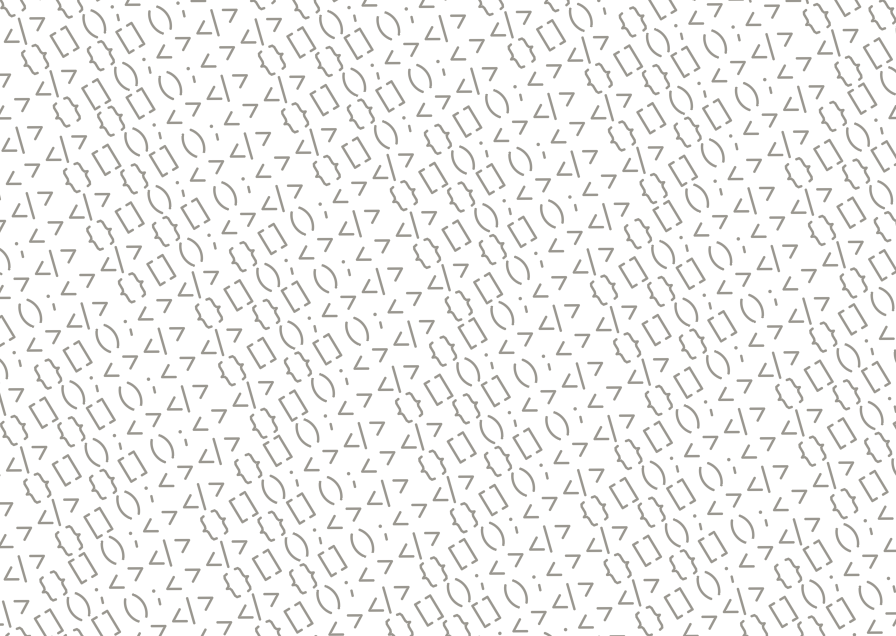
This pattern is drawn by a WebGL 1 fragment shader. Its source:

```glsl
precision highp float;

// Slanted rows of code punctuation in thin grey strokes on white.

uniform vec2 u_resolution;

const float CANVAS_HEIGHT = 546.0;  // design units from bottom to top
const vec3 PAPER = vec3(1.0);
const vec3 INK = vec3(0.60, 0.59, 0.56);
const float STROKE = 2.1;
const float TILT = 0.5422;          // slope of the rows, radians

const float PHRASE = 195.3;         // length of one run of signs
const float LEAD = 20.0;            // space before the first sign
const float ROW_STEP = 26.35;
const float FIRST_ROW = 59.3;
const float BLOCK_ROWS = 6.0;       // rows that share one block shift
const float BLOCK_START = 3.0;
const float ODD_SHIFT = -50.0;      // stagger of every second row
const float LATE_SHIFT = -8.5;      // extra shift after the first pair
const vec3 BLOCK_SHIFT_A = vec3(58.0, 28.0, 65.0);
const vec3 BLOCK_SHIFT_B = vec3(-25.0, 65.5, -65.0);

// Centre of each sign along the phrase; braces sit at zero
const float BRACKETS_AT = 29.5;
const float PARENS_AT = 59.3;
const float SEMICOLON_AT = 80.0;
const float EMPTY_TAG_AT = 107.0;
const float CLOSE_TAG_AT = 150.5;

float segment(vec2 p, vec2 a, vec2 b) {
  vec2 ab = b - a;
  return length(p - a - ab * clamp(dot(p - a, ab) / dot(ab, ab), 0.0, 1.0));
}

// The paired signs are symmetric, so they are built in one quadrant.
float braces(vec2 p) {
  p = abs(p);
  float d = segment(p, vec2(10.5, 0.0), vec2(8.2, 1.1));
  d = min(d, segment(p, vec2(8.2, 1.1), vec2(7.5, 3.0)));
  d = min(d, segment(p, vec2(7.5, 3.0), vec2(7.5, 8.6)));
  d = min(d, segment(p, vec2(7.5, 8.6), vec2(6.6, 10.5)));
  return min(d, segment(p, vec2(6.6, 10.5), vec2(4.2, 11.0)));
}

float brackets(vec2 p) {
  p = abs(p);
  return min(segment(p, vec2(7.5, 0.0), vec2(7.5, 10.5)),
             segment(p, vec2(7.5, 10.5), vec2(3.2, 10.5)));
}

float parens(vec2 p) {
  const float BULGE = 7.8;
  const float RADIUS = 17.8;
  const vec2 TIP = vec2(4.0, 11.0);
  p = abs(p);
  float arc = abs(length(p - vec2(BULGE - RADIUS, 0.0)) - RADIUS);
  return p.y < TIP.y ? arc : length(p - TIP);
}

float semicolon(vec2 p) {
  float dot_mark = length(p - vec2(0.0, 4.5)) - 0.4;
  return min(dot_mark, segment(p, vec2(0.3, -3.8), vec2(-1.1, -8.0)));
}

float chevrons(vec2 p, float reach) {
  return segment(abs(p), vec2(reach, 0.0), vec2(reach - 9.9, 5.9));
}

float closeTag(vec2 p) {
  vec2 slash = vec2(2.9, 10.7);
  vec2 center = vec2(-2.0, 0.0);
  return min(chevrons(p, 19.5), segment(p, center - slash, center + slash));
}

float phrase(vec2 p) {
  float d = braces(p);
  d = min(d, brackets(p - vec2(BRACKETS_AT, 0.0)));
  d = min(d, parens(p - vec2(PARENS_AT, 0.0)));
  d = min(d, semicolon(p - vec2(SEMICOLON_AT, 0.0)));
  d = min(d, chevrons(p - vec2(EMPTY_TAG_AT, 0.0), 16.0));
  return min(d, closeTag(p - vec2(CLOSE_TAG_AT, 0.0)));
}

// Offset of a row: block shift plus the stagger inside its block
float rowShift(float row) {
  float n = row + BLOCK_START;
  float block = mod(floor((n + 0.5) / BLOCK_ROWS), 6.0);
  float place = n - BLOCK_ROWS * floor((n + 0.5) / BLOCK_ROWS);
  vec3 index = vec3(0.0, 1.0, 2.0);
  vec3 pickA = 1.0 - step(0.5, abs(index - block));
  vec3 pickB = 1.0 - step(0.5, abs(index + 3.0 - block));
  return dot(pickA, BLOCK_SHIFT_A) + dot(pickB, BLOCK_SHIFT_B)
       + ODD_SHIFT * mod(place, 2.0) + LATE_SHIFT * step(1.5, place);
}

void main() {
  float pixel = CANVAS_HEIGHT / u_resolution.y;
  vec2 p = gl_FragCoord.xy * pixel;
  p.y = CANVAS_HEIGHT - p.y;

  // Axes along and across the rows, counted from the top left
  float c = cos(TILT);
  float s = sin(TILT);
  float along = c * p.x - s * p.y;
  float across = s * p.x + c * p.y - FIRST_ROW;

  float row = floor(across / ROW_STEP + 0.5);
  vec2 cell = vec2(mod(along - rowShift(row) + LEAD, PHRASE) - LEAD,
                   row * ROW_STEP - across);

  float edge = phrase(cell) - 0.5 * STROKE;
  float ink = 1.0 - smoothstep(-0.7 * pixel, 0.7 * pixel, edge);
  gl_FragColor = vec4(mix(PAPER, INK, ink), 1.0);
}
```
